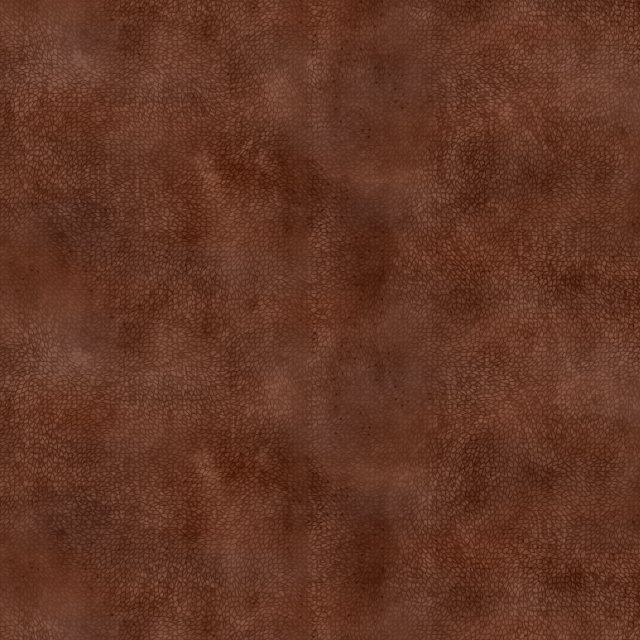
Give the GLSL for this texture, as a Shadertoy shader.

```glsl
// Worn brown leather: a fine pebbled grain stretched along a drifting direction,
// crossed by pale creases, pores and scuffs, over soft mottling that repeats
// vertically. A single tone value drives a dark to light brown ramp.

const float TAU = 6.2831853;
const float TILE = 0.465;          // height of one repeat, in canvas units
const float SEAM_X = 0.482;        // where the smoother half meets the creased half
const float GRAIN_CELLS = 62.0;    // pebbles per repeat
const float GRAIN_STRETCH = 1.75;
const float GRAIN_DEPTH = 0.46;
const float MOTTLE_DEPTH = 0.52;
const float BAND_DEPTH = 0.09;
const float CREASE_LIGHT = 0.34;
const float PORE_CELLS = 44.0;
const float PORE_DEPTH = 0.42;
const float SCUFF_LIGHT = 0.30;
const float BASE_TONE = 0.45;
const float NO_WRAP = 4096.0;
const vec3 DARK_BROWN = vec3(0.295, 0.125, 0.058);
const vec3 LIGHT_BROWN = vec3(0.480, 0.300, 0.230);
const vec3 RUST_SHIFT = vec3(0.035, -0.006, -0.030);

vec2 hash2(vec2 p) {
    vec3 h = fract(p.xyx * vec3(0.1031, 0.1030, 0.0973));
    h += dot(h, h.yzx + 33.33);
    return fract((h.xx + h.yz) * h.zy);
}

vec2 latticeGradient(vec2 cell, float wrapY) {
    cell.y = mod(cell.y, wrapY);
    float angle = TAU * hash2(cell + 7.0).x;
    return vec2(cos(angle), sin(angle));
}

// Gradient noise that repeats every wrapY lattice rows
float noise(vec2 p, float wrapY) {
    vec2 i = floor(p), f = fract(p);
    vec2 u = f * f * f * (f * (f * 6.0 - 15.0) + 10.0);
    vec2 e = vec2(1.0, 0.0);
    float a = dot(latticeGradient(i, wrapY), f);
    float b = dot(latticeGradient(i + e, wrapY), f - e);
    float c = dot(latticeGradient(i + e.yx, wrapY), f - e.yx);
    float d = dot(latticeGradient(i + 1.0, wrapY), f - 1.0);
    return mix(mix(a, b, u.x), mix(c, d, u.x), u.y);
}

float fbm(vec2 p, float frequency) {
    float sum = 0.0, gain = 1.0;
    for (int i = 0; i < 5; i++) {
        sum += gain * noise(p * frequency + vec2(13.0 * float(i), 0.0), frequency);
        frequency *= 2.0;
        gain *= 0.58;
    }
    return sum;
}

// Pebbles measured in a locally stretched metric: x = gap to the crack, y = random tint
vec2 pebbles(vec2 p, float angle) {
    vec2 along = vec2(cos(angle), sin(angle)), cell = floor(p);
    float nearest = 9.0, second = 9.0, tint = 0.0;
    for (int y = -2; y <= 2; y++)
    for (int x = -2; x <= 2; x++) {
        vec2 c = cell + vec2(x, y);
        vec2 rnd = hash2(vec2(c.x, mod(c.y, GRAIN_CELLS)));
        vec2 r = c + 0.1 + 0.8 * rnd - p;
        float d = length(vec2(dot(r, along), GRAIN_STRETCH * dot(r, vec2(-along.y, along.x))));
        second = min(second, max(nearest, d));
        if (d < nearest) { nearest = d; tint = rnd.y; }
    }
    return vec2(second - nearest, tint);
}

// Long pale lines in several directions, each showing in its own patches
float creases(vec2 p, float side) {
    vec2 bent = p + 0.06 * vec2(noise(p * 4.0, 4.0), noise(p * 4.0 + vec2(31.0, 0.0), 4.0));
    float sum = 0.0;
    for (int i = 0; i < 6; i++) {
        float k = float(i), angle = 0.25 + 0.5 * k;
        vec2 along = vec2(cos(angle), sin(angle));
        vec2 r = vec2(dot(bent, along), dot(bent, vec2(-along.y, along.x)));
        float ridge = smoothstep(0.13, 0.0, abs(noise(r * vec2(5.0, 36.0) + 17.0 * k, NO_WRAP)));
        float patches = noise(p * 3.0 + vec2(19.0 * k + 5.0, 0.0), 3.0);
        sum += ridge * smoothstep(0.02, 0.35, patches + 0.07 * side);
    }
    return min(sum, 1.4);
}

float pores(vec2 p) {
    vec2 g = p * PORE_CELLS, cell = floor(g);
    vec2 rnd = hash2(vec2(cell.x, mod(cell.y, PORE_CELLS)) + 91.0);
    float d = length(fract(g) - 0.3 - 0.4 * rnd);
    return smoothstep(0.27, 0.08, d) * step(0.80, hash2(rnd * 97.0).x);
}

float scuffs(vec2 p) {
    float ragged = noise(p * 30.0, 30.0) + 0.6 * noise(p * 64.0, 64.0), sum = 0.0;
    for (int i = 0; i < 5; i++) {
        vec2 rnd = hash2(vec2(float(i) * 3.7, 5.0));
        vec2 d = p - vec2(0.2 + 0.7 * rnd.x, rnd.y);
        d.y = fract(d.y + 0.5) - 0.5;
        sum += smoothstep(0.045, 0.010, length(d * vec2(1.2, 0.8)) + 0.045 * ragged);
    }
    return min(sum, 1.0);
}

void mainImage(out vec4 fragColor, in vec2 fragCoord) {
    vec2 uv = fragCoord / iResolution.y;
    vec2 p = uv / TILE;
    float side = smoothstep(SEAM_X - 0.012, SEAM_X + 0.012, uv.x);
    float band = cos(TAU * (p.y - 0.02 + 0.06 * side));

    // Broad tone: mottling, vertical repeat and the pale rim beside the seam
    float mottle = fbm(p, 3.0);
    float rim = side * smoothstep(0.11, 0.0, uv.x - SEAM_X);
    float tone = BASE_TONE + MOTTLE_DEPTH * mottle + BAND_DEPTH * band + 0.10 * rim;
    tone += 0.16 * noise(p * vec2(16.0, 4.0), 4.0);

    // Grain, rubbed smooth beside the seam and in worn patches
    float angle = 0.2 + 3.2 * noise(p * 3.0 + vec2(47.0, 0.0), 3.0) + 0.8 * side;
    vec2 pebble = pebbles(p * GRAIN_CELLS, angle);
    float bump = smoothstep(0.0, 0.65, pebble.x);
    float rubbed = (1.0 - side) * smoothstep(0.07, 0.0, SEAM_X - uv.x);
    rubbed = max(rubbed, smoothstep(0.05, 0.4, noise(p * 2.0 + vec2(71.0, 0.0), 2.0)));
    float relief = 1.0 - 0.55 * rubbed;
    tone += relief * (GRAIN_DEPTH * (bump - 0.58) + 0.16 * (pebble.y - 0.5));

    // Creases, pores and scuffs
    tone += CREASE_LIGHT * relief * creases(p, side) * (0.35 + 0.65 * bump);
    tone -= PORE_DEPTH * pores(p) * smoothstep(0.15, -0.25, mottle);
    tone += SCUFF_LIGHT * scuffs(p);

    vec3 color = mix(DARK_BROWN, LIGHT_BROWN, clamp(tone, -0.2, 1.2));
    float rust = noise(p * vec2(2.0, 5.0) + vec2(23.0, 0.0), 5.0);
    color += RUST_SHIFT * rust;
    fragColor = vec4(color, 1.0);
}
```
